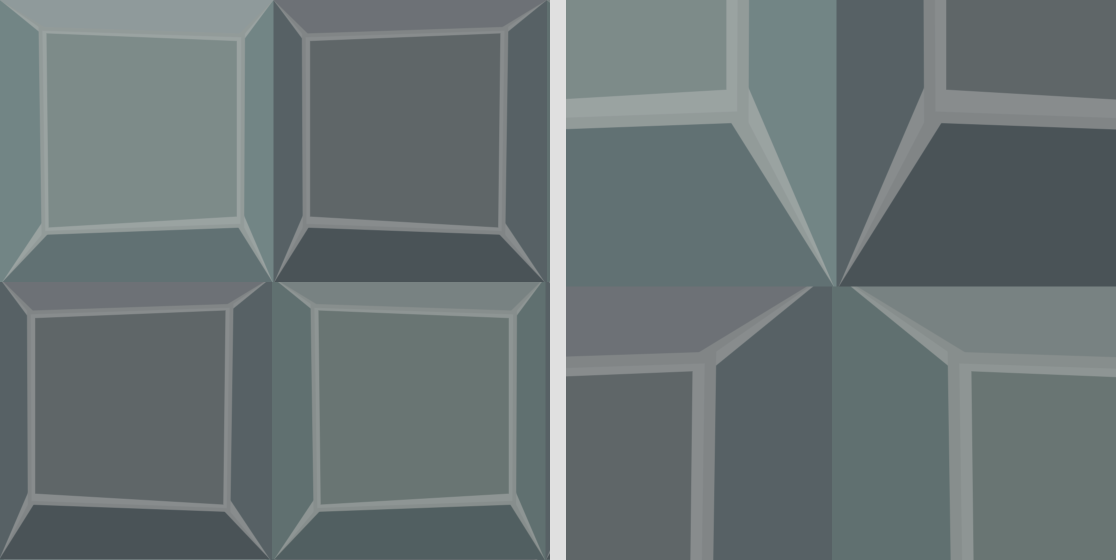
Left, the full canvas; right, a detail of the centre.
A Shadertoy shader for this pattern:

```glsl
const float ROWS_SPAN = 2.048;       // canvas height in tile widths
const float TILE_HEIGHT = 1.032;
const float ROW_PITCH = 1.0133;      // each later row tucks under the one above
const float ROW_SHIFT = 0.0053;      // sideways drift per row
const float FRAME_SPLIT = 0.014;     // depth of the frame's darker outer half
const float MITRE_WIDTH = 0.021;
const float MITRE_TOP = 0.017;
const float MITRE_BOTTOM = 0.042;
const float FRAME_MIX = 0.39;
const float SHADED = 0.95;
const int SAMPLES = 2;

const vec3 LIGHT_TONE = vec3(0.490, 0.545, 0.537);
const vec3 MID_TONE = vec3(0.412, 0.459, 0.451);
const vec3 DARK_TONE = vec3(0.373, 0.400, 0.408);
const vec3 FRAME_TONE = vec3(0.784);
const vec3 TOP_TINT = vec3(1.145, 1.11, 1.13);
const vec3 SIDE_TINT = vec3(0.91, 0.955, 0.97);
const vec3 BOTTOM_TINT = vec3(0.775, 0.815, 0.84);

// Corners run clockwise from the top left, with y pointing down
const vec2 TILE[4] = vec2[4](vec2(0.0), vec2(1.0, 0.0),
    vec2(0.997, TILE_HEIGHT), vec2(0.008, TILE_HEIGHT));
const vec2 OUTER[4] = vec2[4](vec2(0.141, 0.098), vec2(0.896, 0.123),
    vec2(0.893, 0.832), vec2(0.152, 0.859));
const vec2 INNER[4] = vec2[4](vec2(0.170, 0.122), vec2(0.866, 0.150),
    vec2(0.866, 0.792), vec2(0.178, 0.832));

// Signed distance to the line a-b, negative on the clockwise inside
float edgeDistance(vec2 p, vec2 a, vec2 b) {
    vec2 d = normalize(b - a);
    return dot(p - a, vec2(d.y, -d.x));
}

float quadDistance(vec2 p, vec2 corners[4]) {
    float d = -1e3;
    for (int i = 0; i < 4; i++)
        d = max(d, edgeDistance(p, corners[i], corners[(i + 1) % 4]));
    return d;
}

float coverage(float d, float pixel) {
    return clamp(0.5 - d / pixel, 0.0, 1.0);
}

vec3 tileColor(vec2 p, vec3 tone, float pixel) {
    // Sloping facets
    float top = max(edgeDistance(p, OUTER[0], TILE[0]), edgeDistance(p, TILE[1], OUTER[1]));
    float bottom = max(edgeDistance(p, OUTER[2], TILE[2]), edgeDistance(p, TILE[3], OUTER[3]));
    vec3 color = tone * SIDE_TINT;
    color = mix(color, tone * TOP_TINT, coverage(top, pixel));
    color = mix(color, tone * BOTTOM_TINT, coverage(bottom, pixel));

    // Tapered mitres from the frame to the tile corners
    vec3 frame = mix(tone, FRAME_TONE, FRAME_MIX);
    for (int i = 0; i < 4; i++) {
        bool nextIsLevel = i % 2 == 0;
        float rise = i < 2 ? MITRE_TOP : MITRE_BOTTOM;
        vec2 toNext = normalize(OUTER[(i + 1) % 4] - OUTER[i]);
        vec2 toPrev = normalize(OUTER[(i + 3) % 4] - OUTER[i]);
        vec2 a = OUTER[i] + toPrev * (nextIsLevel ? rise : MITRE_WIDTH);
        vec2 b = OUTER[i] + toNext * (nextIsLevel ? MITRE_WIDTH : rise);
        float wedge = max(edgeDistance(p, TILE[i], b),
            max(edgeDistance(p, b, a), edgeDistance(p, a, TILE[i])));
        float ridge = edgeDistance(p, TILE[i], OUTER[i]);
        float lit = coverage(nextIsLevel ? ridge : -ridge, pixel);
        color = mix(color, frame * mix(SHADED, 1.0, lit), coverage(wedge, pixel));
    }

    // Two-tone frame and flat centre
    float outer = quadDistance(p, OUTER);
    float inner = quadDistance(p, INNER);
    float lit = coverage(outer + FRAME_SPLIT, pixel);
    color = mix(color, frame * mix(SHADED, 1.0, lit), coverage(outer, pixel));
    return mix(color, tone, coverage(inner, pixel));
}

vec3 wallColor(vec2 p, float pixel) {
    float row = max(0.0, ceil((p.y - TILE_HEIGHT) / ROW_PITCH));
    p += row * vec2(ROW_SHIFT, -ROW_PITCH);
    float column = floor(p.x);
    p.x -= column;

    // Checkerboard of mirrored dark tiles and paler ones
    bool mirrored = mod(row + column, 2.0) > 0.5;
    bool bright = mod(row, 2.0) + mod(column, 4.0) < 0.5;
    vec3 tone = mirrored ? DARK_TONE : (bright ? LIGHT_TONE : MID_TONE);
    if (mirrored) p.x = 1.0 - p.x;
    return tileColor(p, tone, pixel);
}

void mainImage(out vec4 fragColor, in vec2 fragCoord) {
    float pixel = ROWS_SPAN / iResolution.y;
    vec3 color = vec3(0.0);
    for (int i = 0; i < SAMPLES * SAMPLES; i++) {
        vec2 offset = (vec2(i % SAMPLES, i / SAMPLES) + 0.5) / float(SAMPLES) - 0.5;
        vec2 p = (fragCoord + offset) * pixel;
        color += wallColor(vec2(p.x, ROWS_SPAN - p.y), pixel);
    }
    fragColor = vec4(color / float(SAMPLES * SAMPLES), 1.0);
}
```
